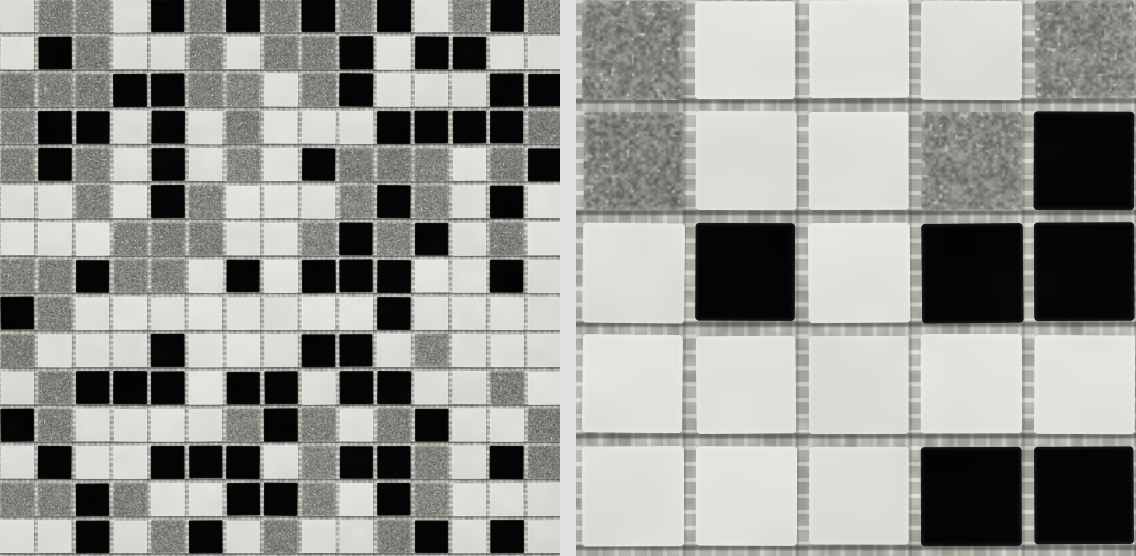
Left: the whole. Right: its middle third, enlarged.
Give the GLSL for this texture, as a WebGL 2 fragment shader.

```glsl
#version 300 es
precision highp float;

uniform vec2 u_resolution;
out vec4 outColor;

const vec2 GRID_SCALE = vec2(14.87, 14.94);
const vec2 GRID_OFFSET = vec2(0.04, 0.078);
const vec3 WHITE_GLASS = vec3(0.86, 0.87, 0.85);
const vec3 GRAY_GLASS = vec3(0.50, 0.50, 0.485);
const vec3 BLACK_GLASS = vec3(0.018);
const vec3 GROUT = vec3(0.66, 0.66, 0.63);
const float BLACK_SHARE = 0.33;
const float GRAY_SHARE = 0.31;

float hash(vec2 p, uint seed) {
    uvec2 k = uvec2(ivec2(p) + 64);
    uint h = k.x * 1973u + k.y * 9277u + seed * 26699u;
    h = (h ^ (h >> 15)) * 73244475u;
    h = (h ^ (h >> 13)) * 73244475u;
    h ^= h >> 16;
    return float(h & 65535u) / 65535.0;
}

float valueNoise(vec2 p, uint seed) {
    vec2 i = floor(p);
    vec2 f = fract(p);
    f = f * f * (3.0 - 2.0 * f);
    float top = mix(hash(i, seed), hash(i + vec2(1, 0), seed), f.x);
    float bottom = mix(hash(i + vec2(0, 1), seed), hash(i + vec2(1, 1), seed), f.x);
    return mix(top, bottom, f.y);
}

float roundedBox(vec2 p, vec2 halfSize, float radius) {
    vec2 d = abs(p) - halfSize + radius;
    return length(max(d, 0.0)) + min(max(d.x, d.y), 0.0) - radius;
}

// Each tile sits slightly shifted, turned and resized in its cell.
float tileDistance(vec2 local, vec2 cell) {
    vec2 shift = (vec2(hash(cell, 1u), hash(cell, 2u)) - 0.5) * 0.018;
    float turn = (hash(cell, 3u) - 0.5) * 0.022;
    vec2 p = local - shift;
    p += turn * vec2(-p.y, p.x);
    vec2 halfSize = vec2(0.446, 0.443) + (hash(cell, 4u) - 0.5) * 0.012;
    return roundedBox(p, halfSize, 0.035);
}

// Pale joints with a netting of short threads and a shadow under each tile.
vec3 groutColor(vec2 grid, vec2 local, float soft) {
    vec2 wave = abs(fract(grid * 7.0) - 0.5);
    vec2 threads = 1.0 - smoothstep(0.10, 0.10 + 7.0 * soft, wave);
    bool upright = abs(local.x) > abs(local.y);
    float thread = upright ? threads.y : threads.x * 0.6;
    float grime = valueNoise(grid * 9.0, 5u) - 0.5;
    vec3 color = GROUT + 0.16 * grime + 0.14 * thread;
    float shade = smoothstep(0.42, 0.45, local.y) * (1.0 - smoothstep(0.47, 0.50, local.y));
    float sideShade = smoothstep(0.43, 0.45, local.x) * (1.0 - smoothstep(0.46, 0.48, local.x));
    return color * (1.0 - 0.36 * shade) * (1.0 - 0.16 * sideShade);
}

// Fine bright and dark grains inside the gray glass.
vec3 speckledGray(vec2 grid, vec2 cell) {
    float grain = valueNoise(grid * 27.0, 6u) - 0.5;
    float fine = valueNoise(grid * 41.0, 7u) - 0.5;
    float spark = smoothstep(0.80, 0.98, valueNoise(grid * 22.0, 8u));
    float tone = (hash(cell, 9u) - 0.5) * 0.04;
    vec3 tint = vec3(0.008, 0.0, -0.006) * (hash(cell, 10u) - 0.3);
    return GRAY_GLASS + tint + tone + 0.17 * grain + 0.13 * fine + 0.17 * spark;
}

vec3 tileColor(vec2 grid, vec2 local, vec2 cell, float dist) {
    float pick = hash(cell, 21u);
    float rim = smoothstep(-0.055, 0.0, dist);
    float cloud = valueNoise(grid * 2.5, 11u) - 0.5;
    if (pick < BLACK_SHARE) {
        return BLACK_GLASS + 0.012 * cloud + 0.07 * rim * rim;
    }
    if (pick < BLACK_SHARE + GRAY_SHARE) {
        return speckledGray(grid, cell) + 0.07 * rim;
    }
    float tone = (hash(cell, 12u) - 0.5) * 0.03;
    return WHITE_GLASS + tone + 0.025 * cloud - 0.02 * local.y + 0.02 * rim;
}

void main() {
    vec2 uv = gl_FragCoord.xy / u_resolution;
    vec2 grid = vec2(uv.x, 1.0 - uv.y) * GRID_SCALE + GRID_OFFSET;
    vec2 cell = floor(grid);
    vec2 local = fract(grid) - 0.5;
    float soft = 15.0 / min(u_resolution.x, u_resolution.y);

    float dist = tileDistance(local, cell);
    float cover = 1.0 - smoothstep(-0.6 * soft, 0.6 * soft, dist);
    vec3 color = mix(groutColor(grid, local, soft), tileColor(grid, local, cell, dist), cover);

    // Light falls off gently toward the corners.
    vec2 centered = uv - 0.5;
    color *= 1.01 - 0.06 * dot(centered, centered);
    outColor = vec4(clamp(color, 0.0, 1.0), 1.0);
}
```
